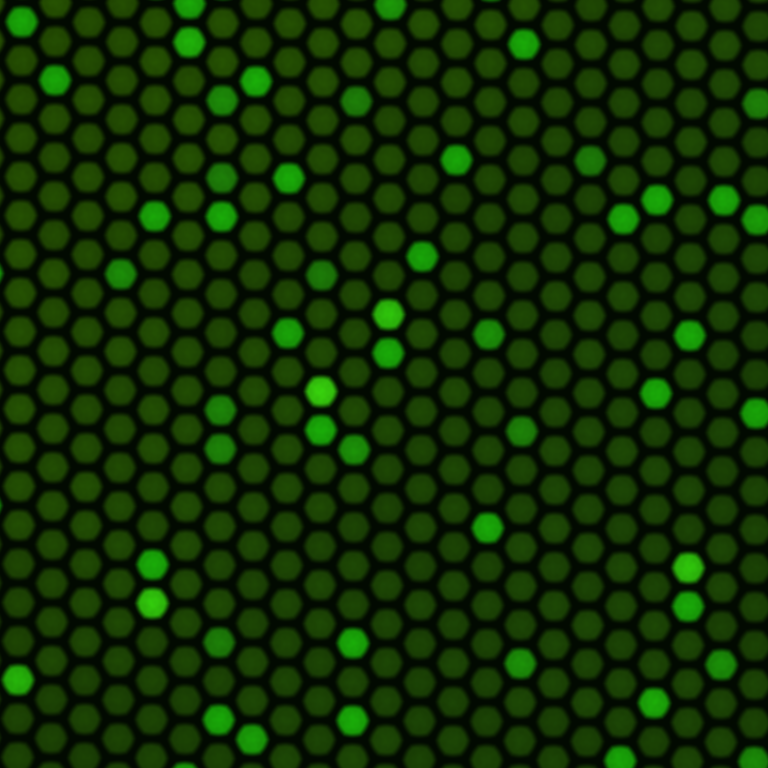
This pattern is drawn by a WebGL 2 fragment shader. Its source:

```glsl
#version 300 es
precision highp float;

uniform vec2 u_resolution;
out vec4 fragColor;

const vec2 PITCH = vec2(0.0436, 0.0504);   // column and row spacing
const vec2 ANCHOR = vec2(0.0286, 0.9714);  // centre of one dot
const float TILT = 0.006;
const float LIT_SHARE = 0.125;

const vec3 GAP = vec3(0.008, 0.040, 0.002);
const vec3 DIM_OLIVE = vec3(0.145, 0.310, 0.005);
const vec3 DIM_GREEN = vec3(0.105, 0.262, 0.018);
const vec3 LIT_SOFT = vec3(0.110, 0.470, 0.030);
const vec3 LIT_GREEN = vec3(0.095, 0.640, 0.030);
const vec3 LIT_VIVID = vec3(0.220, 0.800, 0.050);

float hash(vec2 p, float seed) {
    vec3 q = fract(vec3(p.xyx + seed) * vec3(0.1031, 0.1030, 0.0973));
    q += dot(q, q.yzx + 33.33);
    return fract((q.x + q.y) * q.z);
}

vec2 gradient(vec2 corner) {
    float angle = 6.28318 * hash(corner, 17.3);
    return vec2(cos(angle), sin(angle));
}

float gradientNoise(vec2 p) {
    vec2 i = floor(p);
    vec2 f = p - i;
    vec2 u = f * f * f * (f * (f * 6.0 - 15.0) + 10.0);
    vec2 e = vec2(1.0, 0.0);
    float low = mix(dot(gradient(i), f), dot(gradient(i + e), f - e), u.x);
    float high = mix(dot(gradient(i + e.yx), f - e.yx),
                     dot(gradient(i + 1.0), f - 1.0), u.x);
    return mix(low, high, u.y);
}

vec2 rotate(vec2 p, float angle) {
    float c = cos(angle), s = sin(angle);
    return vec2(c * p.x - s * p.y, s * p.x + c * p.y);
}

// Nearest dot in staggered columns: offset in xy, dot id in zw
vec4 staggeredCell(vec2 p, vec2 pitch) {
    vec2 size = pitch * vec2(2.0, 1.0);
    vec2 evenId = round(p / size);
    vec2 oddId = round(p / size - 0.5) + 0.5;
    vec2 evenOffset = p - evenId * size;
    vec2 oddOffset = p - oddId * size;
    return dot(evenOffset, evenOffset) < dot(oddOffset, oddOffset)
        ? vec4(evenOffset, evenId * 2.0)
        : vec4(oddOffset, oddId * 2.0);
}

// Distance between a circle and a flat-topped hexagon
float roundedHexDistance(vec2 p, float squareness) {
    vec2 q = abs(p);
    float hexagon = max(q.y, dot(q, vec2(0.866, 0.5)));
    return mix(length(p), hexagon, squareness);
}

vec3 dimColor(vec2 uv, float variation) {
    float olive = 0.5 * (1.0 - uv.x) + 0.5 * uv.y;
    vec3 color = mix(DIM_GREEN, DIM_OLIVE, smoothstep(0.25, 1.1, olive));
    return color * (0.96 + 0.08 * variation);
}

vec3 litColor(float level) {
    vec3 color = mix(LIT_SOFT, LIT_GREEN, smoothstep(0.0, 0.35, level));
    return mix(color, LIT_VIVID, smoothstep(0.78, 1.0, level));
}

vec3 dotColor(vec2 uv, vec2 id, float litShare) {
    float lit = step(hash(id, 41.7), litShare);
    return mix(dimColor(uv, hash(id, 73.1)), litColor(hash(id, 109.9)), lit);
}

void main() {
    vec2 uv = gl_FragCoord.xy / u_resolution.y;
    vec4 cell = staggeredCell(rotate(uv - ANCHOR, TILT), PITCH);

    // Soft-edged dot with a slightly brighter middle
    float d = roundedHexDistance(cell.xy, 0.4);
    float mask = 1.0 - smoothstep(0.0145, 0.0240, d);
    float dome = 1.03 - 0.10 * smoothstep(0.0, 0.018, d);

    // Lit dots gather loosely in clusters
    float cluster = gradientNoise(cell.zw * 0.19 + 5.2);
    float litShare = LIT_SHARE * (1.0 + 0.8 * cluster);

    // Faint mottling and uneven illumination
    float mottle = 1.0 + 0.05 * gradientNoise(uv * 140.0);
    float illumination = 1.0 + 0.08 * gradientNoise(uv * 3.0 + 9.4);

    vec3 surface = dotColor(uv, cell.zw, litShare) * dome * illumination;
    fragColor = vec4(mix(GAP, surface, mask) * mottle, 1.0);
}
```
